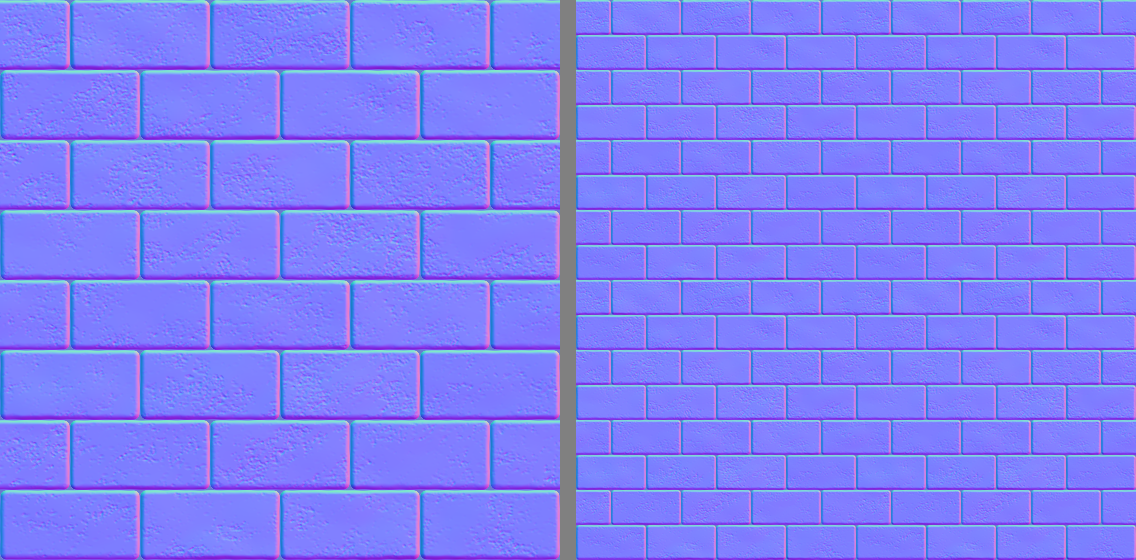
Left: one tile. Right: repeated 2 by 2.
This texture map is drawn by a WebGL 2 fragment shader. Its source:

```glsl
#version 300 es
precision highp float;
// Tangent-space normal map of a running-bond wall of worn, rounded bricks.

uniform vec2 u_resolution;
out vec4 fragColor;

const float TAU = 6.2831853;
const vec2 BRICKS = vec2(4.0, 8.0);      // repeats across and down
const float ROWS = 8.0;                  // one length unit is a row height
const float JOINT = 0.008;               // half width of the mortar gap
const float CORNER = 0.085;              // corner radius
const float BEVEL_HEIGHT = 0.046;
const vec3 MORTAR = vec3(0.37, 0.49, 0.72);

vec3 hash3(vec2 p) {
  vec3 a = fract(p.xyx * vec3(0.1031, 0.1030, 0.0973));
  a += dot(a, a.yzx + 33.33);
  return fract((a.xxy + a.yzz) * a.zyx);
}

// Wrapping cellular noise: soft round bumps in a random share of the cells.
float cellBumps(vec2 uv, vec2 cells, float density) {
  vec2 p = uv * cells;
  vec2 base = floor(p);
  float sum = 0.0;
  for (int y = -1; y <= 1; y++) {
    for (int x = -1; x <= 1; x++) {
      vec2 cell = base + vec2(x, y);
      vec3 rnd = hash3(mod(cell, cells) + 7.0);
      vec2 offset = cell + rnd.xy - p;
      float bump = max(1.0 - dot(offset, offset), 0.0);
      sum += bump * bump * smoothstep(1.0 - density, 1.25 - density, rnd.z);
    }
  }
  return sum;
}

// Layered sines with whole periods over the canvas.
float waves(vec2 uv) {
  vec2 a = uv * TAU;
  return (sin(a.x * 17.0 + 2.0 * sin(a.y * 5.0))
        + sin(a.x * 31.0 - a.y * 13.0 + 1.3)
        + sin(a.y * 29.0 + a.x * 7.0 + 4.1)) / 3.0;
}

float roundedBox(vec2 p, vec2 halfSize, float radius) {
  vec2 q = abs(p) - halfSize + radius;
  return length(max(q, 0.0)) + min(max(q.x, q.y), 0.0) - radius;
}

// Position from the brick centre in row heights; id is the wrapped brick index.
vec2 brickCoord(vec2 uv, out vec2 id) {
  vec2 p = uv * BRICKS;
  p.x += 0.5 * mod(floor(p.y), 2.0);
  id = mod(floor(p), BRICKS);
  return (fract(p) - 0.5) * vec2(2.0, 1.0);
}

// Depth inside the brick outline, slightly uneven; negative in the mortar.
float brickDepth(vec2 q, vec2 uv) {
  return -roundedBox(q, vec2(1.0, 0.5) - JOINT, CORNER) + 0.003 * waves(uv);
}

// Fine pits and short horizontal dents, crowded in ragged patches.
float grain(vec2 uv, float wear, float depth) {
  float broad = cellBumps(uv, vec2(15.0, 26.0), 0.75);
  float ragged = cellBumps(uv, vec2(64.0, 90.0), 0.70);
  float rim = 0.10 * exp(-max(depth, 0.0) / 0.10);
  float density = 0.07 + rim + wear * broad * (0.16 + 0.36 * ragged);
  density = min(density, 0.55);
  float pits = cellBumps(uv, vec2(250.0, 270.0), density);
  float dents = cellBumps(uv, vec2(140.0, 224.0), density * 0.85);
  return 0.0040 * pits + 0.0042 * dents;
}

float height(vec2 uv) {
  vec2 id;
  vec2 q = brickCoord(uv, id);
  float depth = brickDepth(q, uv);
  vec3 rnd = hash3(id + 3.0);
  float wear = mix(0.3, 1.0, rnd.x);

  // A bevel that flattens inward: crisp on top, wider and uneven below.
  float lower = smoothstep(-0.30, -0.45, q.y);
  float upper = smoothstep(0.35, 0.47, q.y);
  float bevel = mix(0.068, 0.086, rnd.y) - 0.010 * upper;
  bevel += lower * (0.022 + 0.022 * waves(uv + id / BRICKS));
  float rest = 1.0 - clamp(depth / bevel, 0.0, 1.0);
  float body = BEVEL_HEIGHT * (1.0 - rest * rest * rest);
  float swell = 0.009 * cellBumps(uv, vec2(13.0, 18.0), 0.6);
  float surface = swell - grain(uv, wear, depth);
  return body + surface * smoothstep(0.0, 0.06, depth);
}

void main() {
  vec2 uv = gl_FragCoord.xy / u_resolution;
  vec2 id;
  float depth = brickDepth(brickCoord(uv, id), uv);

  // Slope from central differences, plus a slight lean of each brick.
  float span = 0.006;
  vec2 e = vec2(span / ROWS, 0.0);
  vec2 slope = vec2(height(uv + e.xy) - height(uv - e.xy),
                    height(uv + e.yx) - height(uv - e.yx)) / (2.0 * span);
  slope += 0.05 * (hash3(id + 11.0).yz - 0.5) * smoothstep(0.0, 0.1, depth);
  vec3 normal = normalize(vec3(-slope, 1.0));
  vec3 color = normal * 0.5 + 0.5;

  // Dull the bottom of the joints.
  color = mix(color, MORTAR, 0.7 * smoothstep(0.002, -0.011, depth));
  fragColor = vec4(color, 1.0);
}
```
